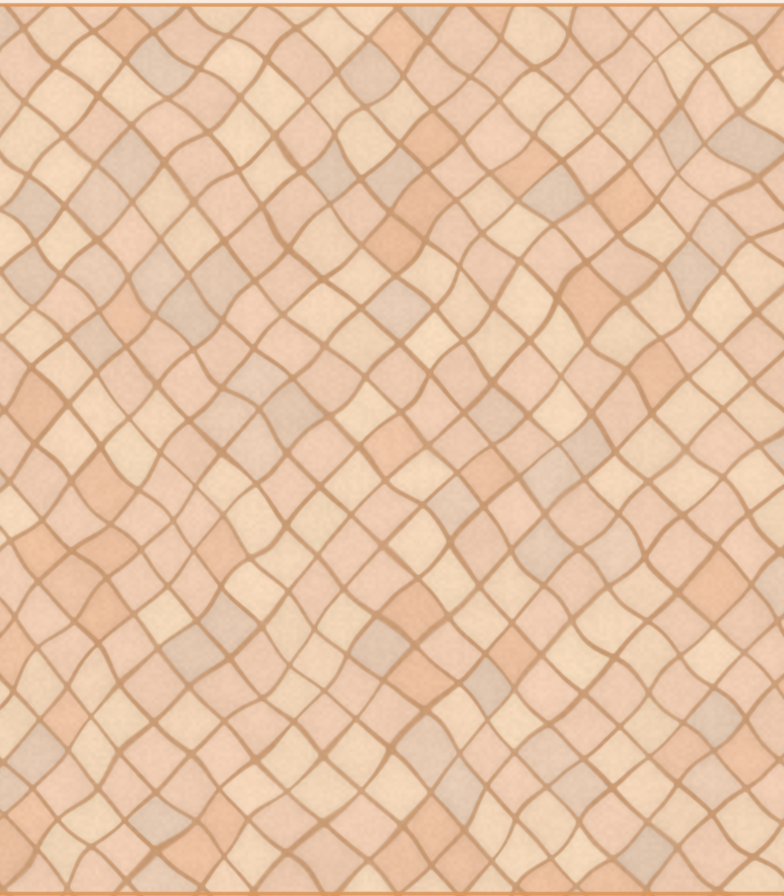
Write a Shadertoy shader that draws this pattern.

```glsl
// Diagonal lattice of soft, hand-set tiles in cream, peach, grey and apricot.
// The plane is turned into diamond cells, bent by smooth noise, and each cell
// gets a hashed tint, worn brown joints, fine grain and thin edge bands.

const vec2 REPEATS = vec2(12.0, 13.0);   // diamonds across and down
const vec3 CREAM   = vec3(0.955, 0.845, 0.725);
const vec3 PEACH   = vec3(0.938, 0.800, 0.695);
const vec3 GREY    = vec3(0.890, 0.785, 0.695);
const vec3 APRICOT = vec3(0.925, 0.745, 0.610);
const vec3 JOINT   = vec3(0.780, 0.590, 0.430);
const vec3 BAND    = vec3(0.860, 0.590, 0.360);
const vec3 MARGIN  = vec3(0.975, 0.930, 0.890);

float hash(vec2 p) {
    return fract(sin(dot(p, vec2(127.1, 311.7))) * 43758.5453);
}

float noise(vec2 p) {
    vec2 i = floor(p);
    vec2 f = fract(p);
    f = f * f * (3.0 - 2.0 * f);
    float low  = mix(hash(i), hash(i + vec2(1.0, 0.0)), f.x);
    float high = mix(hash(i + vec2(0.0, 1.0)), hash(i + 1.0), f.x);
    return mix(low, high, f.y);
}

// Signed two-channel noise, used to displace the lattice
vec2 wobble(vec2 p) {
    return vec2(noise(p), noise(p + vec2(37.2, 91.7))) - 0.5;
}

// Distance from inside a rounded unit cell to its border
float cellEdge(vec2 local, float radius) {
    vec2 b = abs(local - 0.5) - 0.5 + radius;
    return radius - length(max(b, 0.0)) - min(max(b.x, b.y), 0.0);
}

vec3 tileTint(vec2 id) {
    float pick = hash(id + 5.3);
    vec3 tint = CREAM;
    tint = mix(tint, PEACH, step(0.32, pick));
    tint = mix(tint, GREY, step(0.68, pick));
    tint = mix(tint, APRICOT, step(0.87, pick));
    tint = mix(tint, PEACH, 0.45 * hash(id + 19.1));
    return tint + 0.025 * (hash(id + 43.7) - 0.5);
}

// Soft horizontal stripe centred on a height
float stripe(float y, float centre, float halfWidth, float blur) {
    return 1.0 - smoothstep(halfWidth - blur, halfWidth + blur, abs(y - centre));
}

void mainImage(out vec4 fragColor, in vec2 fragCoord) {
    vec2 uv = fragCoord / iResolution.xy;
    float pixel = 1.0 / iResolution.y;

    // Diamond coordinates with broad drift and local irregularity
    vec2 grid = uv * REPEATS;
    vec2 q = vec2(grid.x + grid.y, grid.x - grid.y);
    q += 0.50 * wobble(grid * 0.45) + 0.32 * wobble(q * 0.95 + 11.0);
    vec2 id = floor(q);
    float edge = cellEdge(fract(q), 0.11);

    // Tile face, slightly dusky toward its rim
    vec3 color = tileTint(id);
    color *= 1.0 - 0.07 * exp(-edge * 11.0);
    color += 0.020 * (noise(grid * 2.3 + 7.0) - 0.5);

    // Joints with uneven weight
    float blur = pixel * REPEATS.y;
    float wear = noise(grid * 1.4 + 23.0);
    float width = mix(0.020, 0.036, wear);
    float joint = 1.0 - smoothstep(width - blur, width + 0.035 + blur, edge);
    color = mix(color, JOINT, joint * mix(0.70, 0.95, wear));

    // Fine paper-like grain
    color += 0.030 * (noise(uv * vec2(210.0, 240.0)) - 0.5);

    // Pale margin and thin bands along top and bottom
    color = mix(color, MARGIN, smoothstep(0.995 - pixel, 0.995 + pixel, uv.y));
    float band = max(stripe(uv.y, 0.9945, 0.0020, pixel),
                     stripe(uv.y, 0.0025, 0.0022, pixel));
    color = mix(color, BAND, 0.9 * band);

    fragColor = vec4(clamp(color, 0.0, 1.0), 1.0);
}
```
